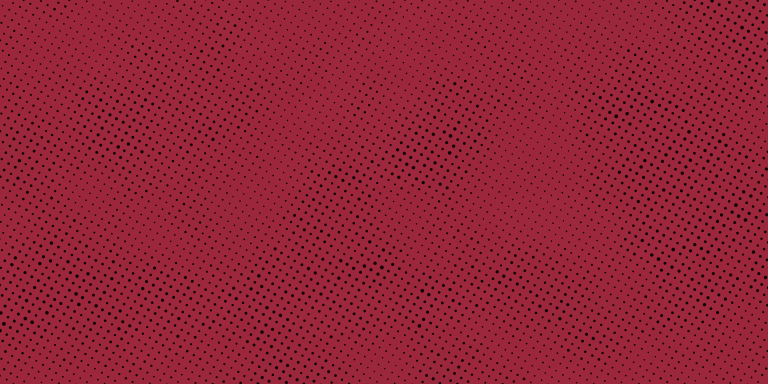
A Shadertoy shader for this pattern:

```glsl
// Fine halftone screen: small near-black dots on a crimson ground.
// A tilted square lattice holds one dot per cell; smooth noise swells the dots
// in soft patches, and a hash varies each dot's size and position.

const vec3 CRIMSON = vec3(0.612, 0.153, 0.238);
const vec3 INK = vec3(0.065, 0.008, 0.012);
const float PITCH = 0.0203;             // lattice spacing, in canvas heights
const float TILT = radians(30.7);
const vec2 ANCHOR = vec2(1.143, 0.594); // centre of cell (0, 0)

float hash(vec2 p) {
    vec3 q = fract(p.xyx * vec3(0.1031, 0.1030, 0.0973));
    q += dot(q, q.yzx + 33.33);
    return fract((q.x + q.y) * q.z);
}

float valueNoise(vec2 p) {
    vec2 i = floor(p);
    vec2 f = fract(p);
    vec2 u = f * f * (3.0 - 2.0 * f);
    float low = mix(hash(i), hash(i + vec2(1.0, 0.0)), u.x);
    float high = mix(hash(i + vec2(0.0, 1.0)), hash(i + vec2(1.0, 1.0)), u.x);
    return mix(low, high, u.y);
}

// Two octaves of noise, in 0..1.
float patches(vec2 p) {
    return 0.65 * valueNoise(p) + 0.35 * valueNoise(p * 2.3 + 17.0);
}

// Dot radius as a fraction of the pitch.
float dotRadius(vec2 cell) {
    float swell = smoothstep(0.15, 0.85, patches(cell * 0.11 + 40.0));
    float grain = hash(cell + 211.0);
    float rare = pow(hash(cell + 73.0), 4.0);
    return mix(0.08, 0.16, swell) * mix(0.85, 1.15, grain) + 0.065 * rare * swell + 0.008;
}

// Ink coverage at lattice position q; pixel is the pixel size in pitches.
float halftone(vec2 q, float pixel) {
    vec2 cell = floor(q + 0.5);
    vec2 jitter = vec2(hash(cell + 131.0), hash(cell + 307.0)) - 0.5;
    float dist = length(q - cell - 0.08 * jitter) - dotRadius(cell);
    return clamp(0.5 - dist / pixel, 0.0, 1.0);
}

void mainImage(out vec4 fragColor, in vec2 fragCoord) {
    vec2 p = fragCoord / iResolution.y;

    // Rows of the lattice descend toward the right.
    vec2 along = vec2(cos(TILT), -sin(TILT));
    vec2 across = vec2(sin(TILT), cos(TILT));
    vec2 offset = p - ANCHOR;
    vec2 q = vec2(dot(offset, along), dot(offset, across)) / PITCH;

    float ink = halftone(q, 1.0 / (iResolution.y * PITCH));
    vec3 ground = CRIMSON * (1.0 + 0.02 * (patches(p * 5.0 + 9.0) - 0.5));
    fragColor = vec4(mix(ground, INK, ink), 1.0);
}
```
